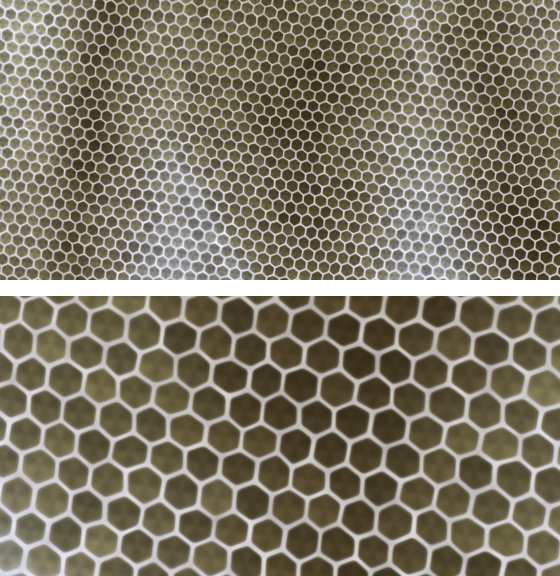
Top, the full canvas; bottom, a detail of the centre.
A Shadertoy shader for this texture:

```glsl
// Honeycomb: a tilted, gently warped lattice of pointy-top hexagons.
// Thin pale wax walls enclose brown cells; broad vertical folds of light
// whiten the walls and veil the cells, hashes and gradient noise add wear.

#define CELLS_ACROSS 46.0
#define TILT 0.155
#define WARP 0.024
#define WALL_HALF 0.034
#define WALL_SOFT 0.085
#define CELL_VARIATION 0.14
#define STAIN_SCALE 3.2
#define HAZE 0.72

const vec3 DARK_BROWN = vec3(0.265, 0.215, 0.125);
const vec3 OLIVE      = vec3(0.400, 0.370, 0.250);
const vec3 WARM_HAZE  = vec3(0.65, 0.65, 0.55);
const vec3 COOL_HAZE  = vec3(0.61, 0.63, 0.68);
const vec3 DULL_WAX   = vec3(0.72, 0.70, 0.65);
const vec3 BRIGHT_WAX = vec3(0.89, 0.89, 0.95);

vec2 hash2(vec2 p) {
    vec3 q = fract(vec3(p.xyx) * vec3(0.1031, 0.1030, 0.0973));
    q += dot(q, q.yzx + 33.33);
    return fract((q.xx + q.yz) * q.zy);
}

float gradientNoise(vec2 p) {
    vec2 i = floor(p), f = fract(p);
    vec2 u = f * f * f * (f * (f * 6.0 - 15.0) + 10.0);
    float corner[4];
    for (int k = 0; k < 4; k++) {
        vec2 o = vec2(k & 1, k >> 1);
        corner[k] = dot(hash2(i + o) * 2.0 - 1.0, f - o);
    }
    return mix(mix(corner[0], corner[1], u.x), mix(corner[2], corner[3], u.x), u.y);
}

float bell(float x, float width) {
    return exp(-x * x / (width * width));
}

// Soft streak along the segment a-b
float streak(vec2 p, vec2 a, vec2 b, float width) {
    vec2 ab = b - a;
    float t = clamp(dot(p - a, ab) / dot(ab, ab), 0.0, 1.0);
    return bell(length(p - a - ab * t), width);
}

// Folds of light; p spans 2 by 1 with its origin at the lower left
float foldLight(vec2 p) {
    float down = 1.0 - p.y;
    float light = bell(p.x - 0.08 + 0.06 * down, 0.20) * mix(0.95, 0.32, down);
    light += bell(p.x - 0.57 - 0.06 * down, 0.10 + 0.10 * down) * (0.25 + 0.68 * down * down);
    light += bell(p.x - 1.50 - 0.02 * down, 0.12 + 0.06 * down) * (0.38 + 0.55 * down * down);
    light += 0.45 * bell(length(p - vec2(2.0, 0.90)), 0.22);
    light += 0.45 * streak(p, vec2(1.44, 1.0), vec2(1.53, 0.72), 0.022);
    light += 0.35 * streak(p, vec2(0.62, 0.42), vec2(0.86, 0.0), 0.04);
    return light + 0.22 * gradientNoise(p * 5.0 + 7.0);
}

// Dark stained bands
float stain(vec2 p) {
    float down = 1.0 - p.y;
    float s = 0.75 * bell(p.x - 0.38 + 0.16 * down, 0.11);
    s += 0.85 * bell(length((p - vec2(1.08, 0.62)) * vec2(1.0, 0.6)), 0.26);
    s += 0.80 * bell(p.x - 1.76 - 0.12 * down, 0.17);
    return s + 0.8 * gradientNoise(p * STAIN_SCALE);
}

// Nearest hexagon centre, for a lattice of unit spacing
vec2 hexCentre(vec2 p) {
    vec2 period = vec2(1.0, 1.7320508);
    vec2 a = period * floor(p / period + 0.5);
    vec2 b = period * (floor(p / period) + 0.5);
    return dot(p - a, p - a) < dot(p - b, p - b) ? a : b;
}

// Rounded hexagonal radius, 0.5 at the middle of each side
float hexRadius(vec2 q) {
    vec3 axes = abs(vec3(q.x, dot(q, vec2(0.5, 0.8660254)), dot(q, vec2(0.5, -0.8660254))));
    return pow(dot(pow(axes, vec3(12.0)), vec3(1.0)), 1.0 / 12.0);
}

void mainImage(out vec4 fragColor, in vec2 fragCoord) {
    vec2 p = fragCoord / iResolution.xy * vec2(2.0, 1.0);
    float scale = CELLS_ACROSS * 0.5;
    float pixel = CELLS_ACROSS / iResolution.x;

    // Lattice, bent broadly and jittered at the size of a cell
    vec2 bend = vec2(gradientNoise(p * 2.3 + 3.0), gradientNoise(p * 2.3 + 19.0));
    vec2 jitter = vec2(gradientNoise(p * scale * 0.8), gradientNoise(p * scale * 0.8 + 41.0));
    vec2 warped = p + WARP * bend + 0.12 / scale * jitter;
    float c = cos(TILT), s = sin(TILT);
    vec2 grid = vec2(c * warped.x - s * warped.y, s * warped.x + c * warped.y) * scale;
    vec2 centre = hexCentre(grid);
    vec2 local = grid - centre;
    vec2 rnd = hash2(centre * vec2(2.0, 1.1547) + 50.0);
    float edge = 0.5 - hexRadius(local);

    float light = clamp(foldLight(p), 0.0, 1.0);
    float dirt = clamp(stain(p), 0.0, 1.0);
    float cool = smoothstep(0.75, 0.1, p.y) * smoothstep(0.2, 0.5, p.x);

    // Cell floor: stain, haze, three faint facets and a shaded upper rim
    vec3 cell = mix(OLIVE, DARK_BROWN, clamp(dirt + 0.3 * (rnd.x - 0.5), 0.0, 1.0));
    cell = mix(cell, mix(WARM_HAZE, COOL_HAZE, cool), HAZE * light);
    cell *= 1.0 + CELL_VARIATION * (rnd.y - 0.5) * 2.0;
    float facet = cos(3.0 * atan(local.x, local.y));
    cell *= 1.0 + 0.07 * facet * smoothstep(0.02, 0.2, length(local));
    cell *= 0.98 - 0.25 * local.y + 0.10 * gradientNoise(grid * 3.0);

    // Walls: waxy rim over a translucent glow that widens in the light
    float halfWidth = WALL_HALF * (0.85 + 0.6 * light + 0.7 * gradientNoise(grid * 0.7));
    float aa = 0.5 * pixel;
    float rim = 1.0 - smoothstep(halfWidth - aa, halfWidth + WALL_SOFT * 0.6 + aa, edge);
    float glow = 1.0 - smoothstep(0.0, halfWidth + WALL_SOFT * (1.5 + 1.5 * light), edge);
    vec3 wax = mix(DULL_WAX, BRIGHT_WAX, clamp(0.45 + 0.7 * light + 0.4 * cool - 0.25 * dirt, 0.0, 1.0));
    wax *= 1.0 + 0.18 * gradientNoise(grid * 1.3);

    // Worn walls fade a little in places
    float wear = clamp(0.93 + 0.30 * gradientNoise(grid * 0.9 + 11.0), 0.0, 1.0);
    vec3 colour = mix(cell, wax, 0.36 * glow);
    colour = mix(colour, wax, wear * rim);
    fragColor = vec4(clamp(colour, 0.0, 1.0), 1.0);
}
```
